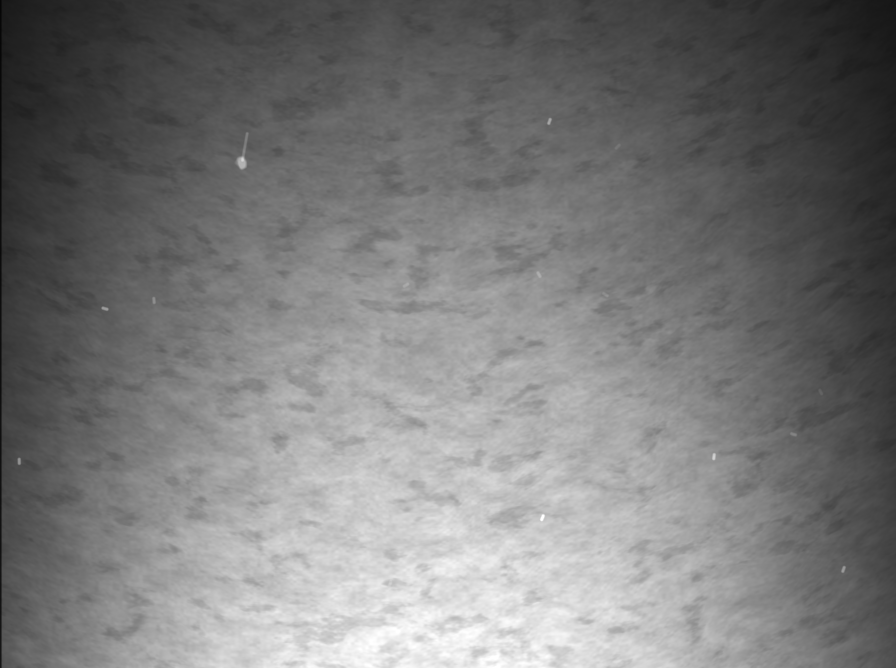
This texture is drawn by a Shadertoy shader. Its source:

```glsl
float hash(vec2 p) {
    return fract(sin(dot(p, vec2(127.1, 311.7))) * 43758.5453);
}

float noise(vec2 p) {
    vec2 cell = floor(p), f = fract(p);
    f = f * f * (3.0 - 2.0 * f);
    float low = mix(hash(cell), hash(cell + vec2(1, 0)), f.x);
    float high = mix(hash(cell + vec2(0, 1)), hash(cell + vec2(1, 1)), f.x);
    return mix(low, high, f.y);
}

float fbm(vec2 p) {
    float sum = 0.0, amplitude = 0.5;
    for (int i = 0; i < 4; i++) {
        sum += amplitude * noise(p);
        p = mat2(1.9, 0.5, -0.5, 1.9) * p + 17.3;
        amplitude *= 0.55;
    }
    return sum;
}

float segmentDistance(vec2 p, vec2 a, vec2 b) {
    vec2 pa = p - a, ba = b - a;
    return length(pa - ba * clamp(dot(pa, ba) / dot(ba, ba), 0.0, 1.0));
}

// Pool of light at the bottom, fading upward and to the sides
float lamp(vec2 uv) {
    float side = uv.x - 0.49;
    float s2 = side * side;
    return (0.97 - 0.68 * uv.y) * exp(-3.0 * s2 - 6.0 * s2 * s2);
}

// Relative brightness of the silty ground
float sediment(vec2 p) {
    vec2 q = vec2(p.x, p.y - 0.3 * p.x * p.x - 0.08 * p.x);
    q += 0.012 * (vec2(noise(p * 14.0), noise(p * 14.0 + 40.0)) - 0.5);
    float clouds = fbm(q * vec2(5.0, 9.0)) - 0.47;
    float mottling = fbm(q * vec2(30.0, 52.0) + 8.0) - 0.47;
    float fibres = noise(q * vec2(85.0, 190.0)) - 0.5;
    float grain = noise(q * vec2(190.0, 250.0) + 31.0) - 0.5;
    float pits = smoothstep(0.56, 0.78, fbm(q * vec2(24.0, 46.0) + 70.0));
    return 1.0 + 0.12 * clouds + 0.22 * mottling + 0.06 * fibres
        + 0.06 * grain - 0.13 * pits;
}

// Small pale flecks lying on the ground
float flecks(vec2 p, float aspect) {
    float glow = 0.0;
    for (int i = 0; i < 14; i++) {
        float id = float(i);
        vec2 center = vec2(hash(vec2(id, 1.7)) * aspect, 0.9 * hash(vec2(id, 5.3)));
        float angle = 6.283 * hash(vec2(id, 9.1));
        vec2 halfLength = 0.003 * vec2(cos(angle), sin(angle));
        float d = segmentDistance(p, center - halfLength, center + halfLength);
        float strength = mix(0.06, 0.3, pow(hash(vec2(id, 3.9)), 2.0));
        glow += strength * (1.0 - smoothstep(0.0006, 0.0038, d));
    }
    return glow;
}

// Pale lump with a thin stalk
float stalkedLump(vec2 p) {
    float lump = length((p - vec2(0.361, 0.756)) * vec2(1.0, 0.85));
    lump += 0.004 * (noise(p * 160.0) - 0.5);
    float stalk = segmentDistance(p, vec2(0.363, 0.76), vec2(0.37, 0.8));
    return 0.3 * (1.0 - smoothstep(0.004, 0.01, lump))
        + 0.13 * (1.0 - smoothstep(0.0005, 0.0035, stalk));
}

void mainImage(out vec4 fragColor, in vec2 fragCoord) {
    vec2 uv = fragCoord / iResolution.xy;
    float aspect = iResolution.x / iResolution.y;
    vec2 p = vec2(uv.x * aspect, uv.y);

    float gray = lamp(uv) * sediment(p - vec2(0.5 * aspect, 0.0));
    gray += flecks(p, aspect) + stalkedLump(p);

    // Dark frame line on the left
    gray *= mix(0.25, 1.0, smoothstep(0.0005, 0.003, uv.x));

    fragColor = vec4(vec3(clamp(gray, 0.0, 1.0)), 1.0);
}
```
